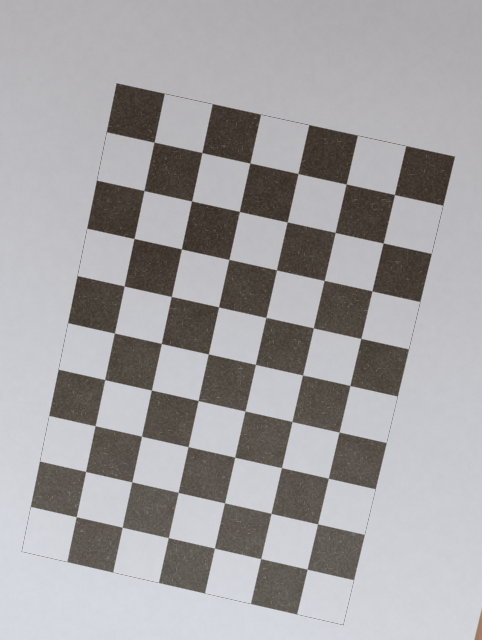
Give the GLSL for this pattern, as a WebGL 1 fragment shader.

```glsl
precision highp float;
// A printed checkerboard, 7 columns by 10 rows, lying tilted on softly lit paper.
// Corner points define a perspective map whose inverse turns canvas positions
// into board cells; noise adds toner grain, light specks and paper mottling.

uniform vec2 u_resolution;

const vec2 BOARD_CELLS = vec2(7.0, 10.0);
const float CELL_SIZE = 0.0755; // mean cell side, in canvas heights

// Board corners in canvas heights, origin at the lower left
const vec2 TOP_LEFT = vec2(0.1823, 0.8698);
const vec2 TOP_RIGHT = vec2(0.7109, 0.7552);
const vec2 BOTTOM_RIGHT = vec2(0.5365, 0.0234);
const vec2 BOTTOM_LEFT = vec2(0.0339, 0.1380);

const vec3 PAPER_SHADE = vec3(0.675, 0.665, 0.675);
const vec3 PAPER_LIGHT = vec3(0.835, 0.845, 0.870);
const vec3 INK_DEEP = vec3(0.245, 0.213, 0.182);
const vec3 INK_FADED = vec3(0.385, 0.362, 0.338);
const vec3 TABLE = vec3(0.64, 0.50, 0.41);

float hash(vec2 p) {
  vec3 q = fract(vec3(p.xyx) * 0.1031);
  q += dot(q, q.yzx + 33.33);
  return fract((q.x + q.y) * q.z);
}

float valueNoise(vec2 p) {
  vec2 i = floor(p);
  vec2 f = fract(p);
  f = f * f * (3.0 - 2.0 * f);
  float low = mix(hash(i), hash(i + vec2(1.0, 0.0)), f.x);
  float high = mix(hash(i + vec2(0.0, 1.0)), hash(i + 1.0), f.x);
  return mix(low, high, f.y);
}

float cross2(vec2 a, vec2 b) {
  return a.x * b.y - a.y * b.x;
}

// Inverse perspective: a to b is the s axis, a to d is the t axis
vec2 quadToUnit(vec2 p, vec2 a, vec2 b, vec2 c, vec2 d) {
  vec2 e1 = b - c;
  vec2 e2 = d - c;
  vec2 skew = a - b + c - d;
  float det = cross2(e1, e2);
  float g = cross2(skew, e2) / det;
  float h = cross2(e1, skew) / det;
  vec3 sAxis = vec3(b - a + g * b, g);
  vec3 tAxis = vec3(d - a + h * d, h);
  vec3 base = vec3(a, 1.0);
  vec3 q = vec3(p, 1.0);
  vec2 st = vec2(dot(cross(tAxis, base), q), dot(cross(base, sAxis), q));
  return st / dot(cross(sAxis, tAxis), q);
}

// Square wave of period 2 with edges softened over the given width
vec2 softWave(vec2 x, float width) {
  vec2 d = 0.5 - abs(mod(x + 0.5, 2.0) - 1.0);
  return clamp(2.0 * d / width, -1.0, 1.0);
}

// Coverage of dark cells, limited to the board
float checkerInk(vec2 cell, float width) {
  vec2 wave = softWave(cell, width);
  float checker = 0.5 + 0.5 * wave.x * wave.y;
  vec2 inside = min(cell, BOARD_CELLS - cell);
  float board = clamp(0.5 + min(inside.x, inside.y) / width, 0.0, 1.0);
  return min(checker, board);
}

// Light falls from the lower left and fades toward the top
vec3 paperColor(vec2 p) {
  float light = 1.0 - 0.92 * p.y - 0.25 * (p.x - 0.37);
  light += 0.10 * (valueNoise(p * 5.0) - 0.5);
  vec3 color = mix(PAPER_SHADE, PAPER_LIGHT, clamp(light, 0.0, 1.0));
  float mottle = valueNoise(p * 90.0) + valueNoise(p * 300.0) - 1.0;
  return color + 0.010 * mottle;
}

// Toner is deepest high on the board, with grain and scattered light specks
vec3 inkColor(vec2 p, vec2 cell) {
  float fade = smoothstep(0.78, 0.05, p.y);
  fade += 0.14 * (hash(floor(cell) + 7.0) - 0.5);
  fade += 0.20 * (valueNoise(p * 45.0) - 0.5);
  vec3 color = mix(INK_DEEP, INK_FADED, clamp(fade, 0.0, 1.0));
  float grain = valueNoise(p * 420.0) - 0.5;
  float speck = smoothstep(0.78, 1.0, valueNoise(p * 330.0 + 19.0));
  return color + 0.065 * grain + 0.09 * speck;
}

void main() {
  vec2 p = gl_FragCoord.xy / u_resolution.y;
  float pixel = 1.0 / u_resolution.y;

  // Printed board on paper
  vec2 unit = quadToUnit(p, TOP_LEFT, TOP_RIGHT, BOTTOM_RIGHT, BOTTOM_LEFT);
  vec2 cell = unit * BOARD_CELLS;
  float ink = checkerInk(cell, 1.3 * pixel / CELL_SIZE);
  vec3 color = mix(paperColor(p), inkColor(p, cell), ink);

  // Sliver of wooden table beyond the lower right paper edge
  float right = u_resolution.x * pixel;
  float beyond = dot(p - vec2(right - 0.012, 0.0), vec2(0.972, -0.233));
  vec3 wood = TABLE + 0.08 * (valueNoise(p * vec2(260.0, 40.0)) - 0.5);
  color = mix(color, wood, smoothstep(-pixel, pixel, beyond));

  gl_FragColor = vec4(color, 1.0);
}
```
